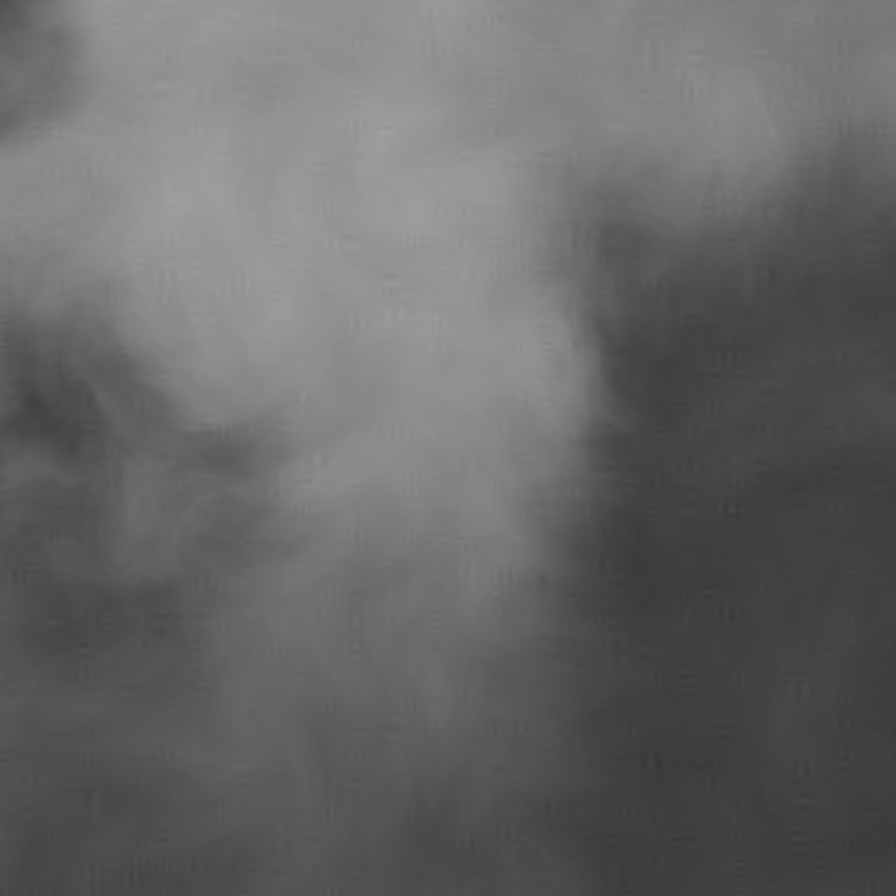
Give the GLSL for this texture, as a WebGL 1 fragment shader.

```glsl
precision highp float;

uniform vec2 u_resolution;

#define LIGHT_GREY 0.585
#define LOW_GREY 0.32
#define DARK_GREY 0.25
#define WARP 0.065
#define MOTTLE 0.04
#define WISPS 0.5
#define RIPPLE_BLOCKS 24.0
#define RIPPLE_DEPTH 0.021

float hash(vec2 cell) {
  return fract(sin(dot(cell, vec2(127.1, 311.7))) * 4375.85);
}

// Sines layered over turned, bent coordinates give soft smoky folds.
float smoke(vec2 p) {
  const mat2 turn = mat2(0.8, 0.6, -0.6, 0.8);
  float sum = 0.0;
  float weight = 0.5;
  for (int i = 0; i < 7; i++) {
    p = turn * p * 1.65 + vec2(1.7, 4.2);
    p += 0.45 * sin(p.yx * 1.1);
    sum += weight * sin(p.x) * cos(p.y);
    weight *= 0.64;
  }
  return sum;
}

float softEllipse(vec2 p, vec2 center, vec2 radius) {
  return 1.0 - smoothstep(0.3, 1.3, length((p - center) / radius));
}

// Blocks of faint ripples with random direction, pitch, phase and strength.
float ripples(vec2 p) {
  vec2 cell = floor(p);
  vec2 local = fract(p);
  vec2 fade = sin(3.14159 * local);
  vec2 axes = hash(cell + 17.0) < 0.5 ? local : local.yx;
  float pitch = 6.28318 * mix(1.5, 4.0, hash(cell + 31.0));
  float phase = 6.28318 * hash(cell + 53.0);
  float wave = sin(pitch * axes.x + phase);
  wave *= 0.6 + 0.4 * sin(9.0 * axes.y + 2.0 * phase);
  float strength = pow(hash(cell), 3.0);
  return strength * fade.x * fade.y * wave;
}

void main() {
  vec2 uv = gl_FragCoord.xy / u_resolution;
  vec2 drift = vec2(smoke(uv * 4.5), smoke(uv * 4.5 + 11.3));
  vec2 p = uv + WARP * drift;
  float wisp = smoke(p * 6.0 + 5.7);

  // Pale diagonal haze, dimmer toward the bottom and both sides.
  float grey = mix(LOW_GREY, LIGHT_GREY, smoothstep(0.0, 0.68, p.y));
  grey -= 0.11 * smoothstep(0.38, 1.0, p.x);
  grey -= 0.035 * (1.0 - smoothstep(0.0, 0.32, p.x));

  // Dark cloud bank on the right: rising upper edge, side softer below.
  float rise = p.y - 0.28 * (p.x - 0.7);
  float side = smoothstep(0.48 + 0.14 * p.y, 0.79 - 0.13 * p.y, p.x);
  float bank = side * (1.0 - smoothstep(0.60, 0.84, rise));
  bank *= 0.93 + 0.14 * wisp;
  bank += WISPS * wisp * bank * (1.0 - bank);
  grey = mix(grey, DARK_GREY, clamp(bank, 0.0, 1.0));

  // Torn shadows along the left side.
  float shadow = softEllipse(p, vec2(0.09, 0.44), vec2(0.22, 0.25));
  float corner = softEllipse(p, vec2(-0.03, 0.96), vec2(0.13, 0.16));
  float dark = max(shadow, corner);
  dark *= 0.86 + WISPS * wisp;
  grey = mix(grey, DARK_GREY + 0.015, clamp(dark, 0.0, 1.0));

  // Mottling and two overlapping sets of surface ripples.
  float contrast = mix(1.0, 0.55, clamp(bank, 0.0, 1.0));
  grey += MOTTLE * contrast * smoke(uv * 9.0 + 3.1);
  float fine = ripples(uv * RIPPLE_BLOCKS);
  fine += ripples(uv * RIPPLE_BLOCKS * 1.37 + 7.4);
  grey += RIPPLE_DEPTH * fine;

  gl_FragColor = vec4(vec3(grey), 1.0);
}
```
